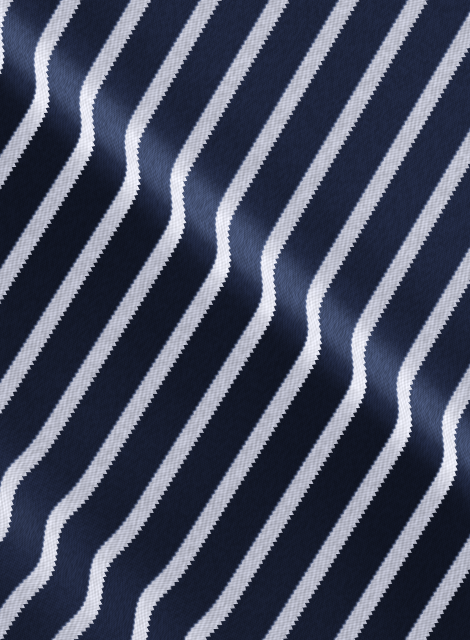
A Shadertoy shader for this texture:

```glsl
// Navy knit cloth with pale diagonal stripes that bend over a soft fold.
// Each stripe is one curve repeated along the fold line; light depends on the
// distance from that line, and fine waves and hashes give the knitted grain.

const float SPACING = 0.0708;     // step between stripes along the fold, in x
const float HALF_WIDTH = 0.145;   // half stripe width, in repeats
const float SECOND_FOLD = 0.716;  // offset of the lower, weaker fold

const vec3 NAVY_SHADOW = vec3(0.060, 0.078, 0.130);
const vec3 NAVY_BODY = vec3(0.125, 0.155, 0.250);
const vec3 NAVY_LIT = vec3(0.270, 0.320, 0.450);
const vec3 YARN_SHADE = vec3(0.640, 0.650, 0.715);
const vec3 YARN_LIT = vec3(0.900, 0.905, 0.945);
const vec3 FRINGE_BLUE = vec3(0.380, 0.460, 0.640);

float hash(vec2 p) {
    return fract(sin(dot(p, vec2(127.1, 311.7))) * 43758.5453);
}

float noise(vec2 p) {
    vec2 cell = floor(p);
    vec2 f = fract(p);
    f = f * f * (3.0 - 2.0 * f);
    float low = mix(hash(cell), hash(cell + vec2(1.0, 0.0)), f.x);
    float high = mix(hash(cell + vec2(0.0, 1.0)), hash(cell + vec2(1.0, 1.0)), f.x);
    return mix(low, high, f.y);
}

float bell(float x, float center, float width) {
    float z = (x - center) / width;
    return exp(-z * z);
}

// Sideways path of a stripe at a given offset from the main fold.
float stripePath(float offset) {
    float slant = -0.3925 * offset - 0.0075 * abs(offset);
    float mainBend = 0.0169 * tanh(offset / 0.0326);
    float z = (offset - SECOND_FOLD) / 0.052;
    return slant + mainBend + 0.0156 * z * exp(-0.5 * z * z);
}

// Cloth brightness: 0 in shadow, 0.5 on the flat, 1 on the fold.
float clothLight(float offset, vec2 p) {
    float flatLight = mix(0.42, 0.10, smoothstep(-0.02, 0.09, offset));
    flatLight += 0.14 * smoothstep(0.20, 0.50, offset);
    flatLight -= 0.12 * bell(offset, -0.16, 0.07);
    float folds = 0.55 * bell(offset, -0.022, 0.058)
                + 0.40 * bell(offset, SECOND_FOLD, 0.085) * smoothstep(0.40, 0.0, p.x);
    return clamp(flatLight + folds + 0.12 * (noise(p * 6.0) - 0.5), 0.0, 1.0);
}

vec3 navyCloth(float light, vec2 thread) {
    vec3 color = mix(NAVY_SHADOW, NAVY_BODY, smoothstep(0.0, 0.5, light));
    color = mix(color, NAVY_LIT, smoothstep(0.45, 1.0, light));
    float weave = sin(thread.x * 190.0 + thread.y * 2.0) * sin(thread.y * 9.0);
    float grain = noise(thread * vec2(45.0, 1.7)) - 0.5;
    return color * (1.0 + 0.10 * weave + 0.24 * grain);
}

vec3 paleYarn(float offset, float light, vec2 thread) {
    float glow = bell(offset, 0.012, 0.065) + 0.55 * bell(offset, SECOND_FOLD, 0.07);
    vec3 color = mix(YARN_SHADE, YARN_LIT, clamp(0.22 + 0.35 * light + 0.75 * glow, 0.0, 1.0));
    // Small staggered stitches, flatter where the light is strong
    float stitch = sin(thread.x * 94.0 + thread.y * 3.1416) * sin(thread.y * 6.2832);
    float grain = noise(thread * vec2(30.0, 1.4)) - 0.5;
    return color * (1.0 + (0.09 * stitch + 0.13 * grain) * (1.0 - 0.5 * min(glow, 1.0)));
}

// Length of the stitch teeth on a stripe edge, in repeats.
float stitchTeeth(float row, float seed) {
    float spike = 1.0 - abs(2.0 * fract(row) - 1.0);
    return (spike - 0.5) * (0.7 + 0.6 * hash(vec2(floor(row), seed)));
}

void mainImage(out vec4 fragColor, in vec2 fragCoord) {
    vec2 p = fragCoord / iResolution.y;
    p.y = 1.0 - p.y;

    // Coordinates of the folded cloth
    float offset = p.y - 0.065 - 0.898 * p.x;
    float phase = (p.x - 0.0651 - stripePath(offset)) / SPACING;
    float stripeId = floor(phase + 0.5);
    float across = phase - stripeId;
    float row = dot(p, vec2(-0.50, 0.866)) * 122.0;
    vec2 thread = vec2(phase, row);

    // Stripe mask: the right edge is more ragged than the left
    float side = step(0.0, across);
    float teeth = stitchTeeth(row + 0.5 * side, stripeId + 20.0 * side);
    float inside = HALF_WIDTH + teeth * mix(0.022, 0.050, side) - abs(across);
    float blur = fwidth(phase) * 0.8;
    float mask = smoothstep(-blur, blur, inside);

    // Colour, with a cool fringe along the left edge
    float light = clothLight(offset, p);
    vec3 color = mix(navyCloth(light, thread), paleYarn(offset, light, thread), mask);
    float fringe = bell(inside, -0.005, 0.020) * (1.0 - side);
    color = mix(color, FRINGE_BLUE, 0.45 * fringe);

    fragColor = vec4(clamp(color, 0.0, 1.0), 1.0);
}
```
